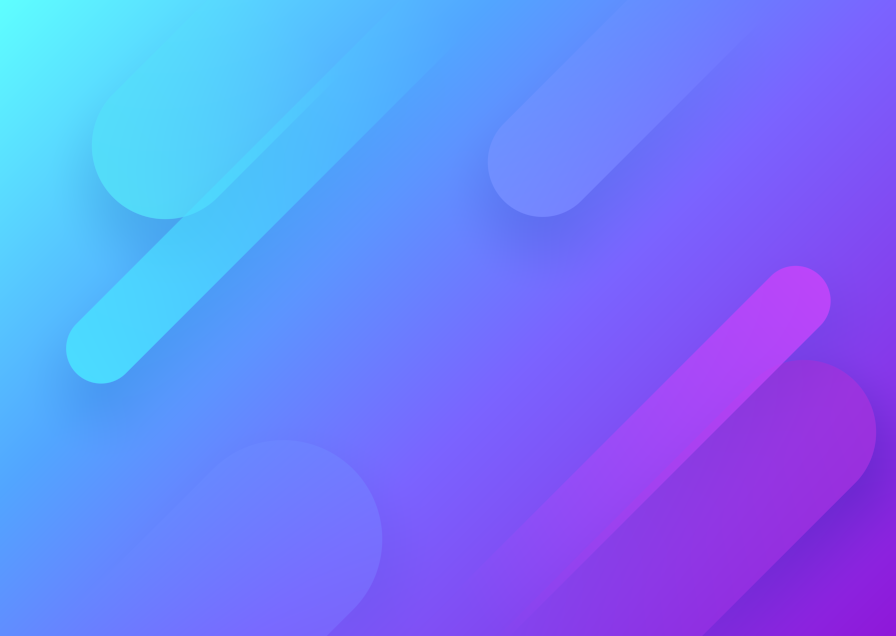
A WebGL 1 fragment shader for this background:

```glsl
precision highp float;
// Diagonal cyan-to-violet gradient with fading, softly shadowed rounded bars.

uniform vec2 u_resolution;

// Background gradient stops, from upper left to lower right
const vec3 CYAN   = vec3(0.37, 1.00, 1.00);
const vec3 AZURE  = vec3(0.32, 0.65, 1.00);
const vec3 INDIGO = vec3(0.48, 0.39, 1.00);
const vec3 VIOLET = vec3(0.56, 0.09, 0.85);
const float AZURE_STOP = 0.32;
const float INDIGO_STOP = 0.58;

// Bar tints: colour and opacity at the rounded tip
const vec4 AQUA_TINT    = vec4(0.32, 0.88, 0.97, 0.80);
const vec4 SKY_TINT     = vec4(0.29, 0.87, 1.00, 0.95);
const vec4 LILAC_TINT   = vec4(0.50, 0.59, 1.00, 0.45);
const vec4 BLUE_TINT    = vec4(0.43, 0.56, 1.00, 0.36);
const vec4 MAGENTA_TINT = vec4(0.75, 0.27, 0.98, 0.95);
const vec4 PLUM_TINT    = vec4(0.65, 0.19, 0.85, 0.65);

// Shadows
const vec3 SHADOW_FILTER = vec3(0.74, 0.82, 0.89);
const vec2 SHADOW_OFFSET = vec2(0.008, -0.045);
const float SHADOW_BLUR = 0.085;

// Bar directions, pointing away from the tip
const vec2 UP_RIGHT = vec2(0.70711, 0.70711);
const vec2 DOWN_LEFT = -UP_RIGHT;

vec3 background(float t) {
  vec3 c = mix(CYAN, AZURE, clamp(t / AZURE_STOP, 0.0, 1.0));
  c = mix(c, INDIGO, clamp((t - AZURE_STOP) / (INDIGO_STOP - AZURE_STOP), 0.0, 1.0));
  return mix(c, VIOLET, clamp((t - INDIGO_STOP) / (1.0 - INDIGO_STOP), 0.0, 1.0));
}

// Signed distance to an endless bar with one rounded tip
float barDistance(vec2 q, vec2 dir, float radius) {
  return length(q - dir * max(dot(q, dir), 0.0)) - radius;
}

// Opacity along the bar: full at the tip's end, zero at the given reach
float fadeAlong(vec2 q, vec2 dir, float radius, float reach) {
  return 1.0 - clamp((dot(q, dir) + radius) / (reach + radius), 0.0, 1.0);
}

// Lays a bar and its shadow over the colour below
vec3 addBar(vec3 below, vec2 p, vec2 tip, vec2 dir, float radius,
            float reach, vec4 tint, float shadow) {
  vec2 q = p - tip;
  vec2 s = q - SHADOW_OFFSET;
  float pixel = 0.75 / u_resolution.y;
  float body = 1.0 - smoothstep(-pixel, pixel, barDistance(q, dir, radius));
  float shade = 1.0 - smoothstep(-SHADOW_BLUR, SHADOW_BLUR, barDistance(s, dir, radius));
  shade *= shadow * fadeAlong(s, dir, radius, reach) * (1.0 - body);
  vec3 c = below * mix(vec3(1.0), SHADOW_FILTER, shade);
  return mix(c, tint.rgb, body * tint.a * fadeAlong(q, dir, radius, reach));
}

void main() {
  // Canvas height is one unit
  vec2 p = gl_FragCoord.xy / u_resolution.y;
  float aspect = u_resolution.x / u_resolution.y;
  vec3 c = background((p.x + 1.0 - p.y) / (aspect + 1.0));

  // Upper bars, rising to the right
  c = addBar(c, p, vec2(0.260, 0.771), UP_RIGHT, 0.1155, 0.28, AQUA_TINT, 0.75);
  c = addBar(c, p, vec2(0.159, 0.452), UP_RIGHT, 0.0550, 0.75, SKY_TINT, 0.55);
  c = addBar(c, p, vec2(0.853, 0.745), UP_RIGHT, 0.0860, 0.42, LILAC_TINT, 0.65);

  // Lower bars, falling to the left
  c = addBar(c, p, vec2(0.445, 0.152), DOWN_LEFT, 0.1560, 0.32, BLUE_TINT, 0.4);
  c = addBar(c, p, vec2(1.264, 0.3205), DOWN_LEFT, 0.1135, 0.60, PLUM_TINT, 1.1);
  c = addBar(c, p, vec2(1.251, 0.527), DOWN_LEFT, 0.0550, 0.70, MAGENTA_TINT, 0.35);

  gl_FragColor = vec4(c, 1.0);
}
```
